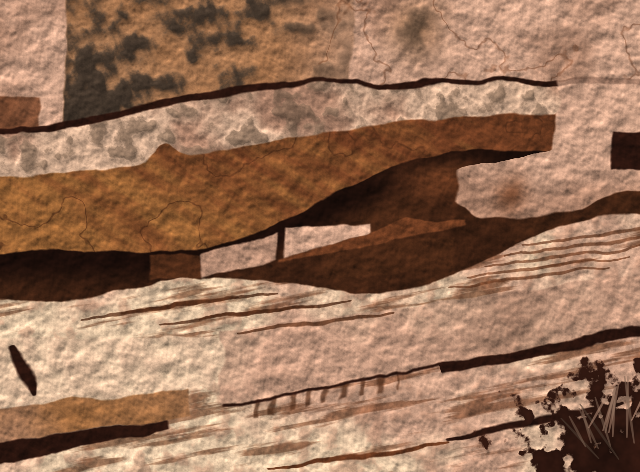
A WebGL 1 fragment shader for this texture:

```glsl
precision highp float;
// Sunlit sandstone: stained cliff, rounded overhang, shaded hollow and tilted beds.
// Layers are painted upward from the lowest beds, each bounded by a smooth curve
// in noise-warped coordinates; embossed noise gives the stone its grain.
uniform vec2 u_resolution;

const vec3 CREAM = vec3(.88, .76, .63);
const vec3 PINK = vec3(.78, .61, .51);
const vec3 DUSK = vec3(.64, .48, .39);
const vec3 OCHRE = vec3(.57, .37, .2);
const vec3 RUST = vec3(.38, .21, .12);
const vec3 DARK = vec3(.16, .08, .055);
const vec3 LICHEN = vec3(.25, .2, .16);
const float EDGE = .0025;
const float WARP = .022;
const float GRAIN = 1.5;
const float BED_SLOPE = .19;

vec3 col;
void paint(vec3 c, float mask) { col = mix(col, c, clamp(mask, 0., 1.)); }
float hash(vec2 p) {
  p = fract(p * vec2(.1031, .1137));
  p += dot(p, p.yx + 33.33);
  return fract((p.x + p.y) * p.x * 7.31);
}
float noise(vec2 p) {
  vec2 i = floor(p), f = fract(p);
  f *= f * (3. - 2. * f);
  return mix(mix(hash(i), hash(i + vec2(1, 0)), f.x),
             mix(hash(i + vec2(0, 1)), hash(i + 1.), f.x), f.y);
}
float fbm(vec2 p) {
  float sum = 0., amp = .5;
  for (int i = 0; i < 5; i++) {
    sum += amp * noise(p);
    p = mat2(1.6, 1.2, -1.2, 1.6) * p + 7.3;
    amp *= .5;
  }
  return sum;
}
float above(float v, float edge) { return smoothstep(-EDGE, EDGE, v - edge); }
float span(float v, float lo, float hi) { return above(v, lo) * above(hi, v); }
float bump(float v, float mid, float width) { v = (v - mid) / width; return exp(-v * v); }
float seam(vec2 p, vec2 a, vec2 d, float w) {
  float h = clamp(dot(p - a, d) / dot(d, d), 0., 1.);
  w *= .35 + 2.6 * h * (1. - h);
  return 1. - smoothstep(w * .5, w + .001, length(p - a - d * h));
}

void main() {
  vec2 uv = gl_FragCoord.xy / u_resolution, s = uv * vec2(1.355, 1);
  vec2 p = uv + WARP * (vec2(fbm(s * 13.), fbm(s * 13. + 40.)) - .48);
  float x = p.x, y = p.y;
  vec2 bed = vec2(s.x, s.y - BED_SLOPE * s.x);
  float broad = fbm(s * 5. + 11.), fine = fbm(s * 34. + 3.);
  float fissure = 1. - smoothstep(0., .02, abs(fbm(s * 8. + 70.) - .48));

  // Lower beds with thin seams
  col = mix(PINK, CREAM, smoothstep(.35, .65, broad + .2 - .35 * x));
  paint(DUSK, .55 * smoothstep(.5, .68, fine));
  float base = .049 + .26 * x;
  float slab = above(x, .345) * span(y, base, .23 + .19 * x);
  paint(mix(PINK, DUSK, .5 * broad + .1), .75 * slab);
  paint(RUST, (1. - slab) * .6 * smoothstep(.55, .68, fbm(bed * vec2(5, 48))));
  paint(DUSK * .85, .5 * slab * bump(x, .8, .07));
  for (int i = 0; i < 5; i++) {
    float k = float(i);
    vec2 a = vec2(.13 + .06 * k, .325 - .008 * k + .02 * mod(k, 2.));
    paint(RUST * .8, .8 * seam(p, a, vec2(.24, .045), .005));
    paint(RUST, .7 * seam(p, vec2(.7 + .03 * k, .39 + .023 * k), vec2(.25, .045), .004));
  }
  // Rubble and ledge shadows
  float blocks = smoothstep(.25, .45, abs(fract(x * 38. + 2. * broad) - .5));
  paint(RUST * .7, .7 * blocks * span(x, .38, .62) * span(y, base - .036, base));
  paint(DARK, above(x, .35) * span(y, base - mix(.006, .022, above(x, .69)), base));
  paint(DARK, seam(p, vec2(.7, .066), vec2(.27, .08), .01));
  paint(RUST, seam(p, vec2(.42, .01), vec2(.28, .05), .006));
  // Bright left slab, underside and cast shadow
  float lip = .137 + .13 * x, foot = .067 + .17 * x;
  paint(mix(CREAM, PINK, .6 * fine), span(y, lip, .285) * above(.352 - 6. * pow(abs(y - .24), 2.), x));
  paint(mix(DUSK, OCHRE, broad), span(y, foot, lip) * above(.3, x));
  paint(DARK, span(y, .02 + .27 * x, foot) * above(.26, x));
  paint(DARK, seam(p, vec2(.02, .265), vec2(.035, -.1), .012));

  // Shaded hollow with sunlit steps
  float ground = .364 + .045 * smoothstep(.1, .3, x) - .03 * bump(x, .58, .09)
    + .135 * smoothstep(.65, .95, x);
  float ceiling = .467 + .215 * smoothstep(.27, .74, x);
  vec3 hollow = mix(DARK * .65, RUST * .72, smoothstep(.02, .09, ceiling - y) * (.35 + .9 * broad));
  hollow = mix(hollow, RUST, bump(x, .69, .07) * bump(y, .62, .04));
  paint(hollow, above(y, ground));
  paint(RUST * .72, span(x, .51, .71) * span(y, .36 + .1 * x, .441 + .08 * x));
  float tread = .25 + .45 * x;
  paint(RUST * 1.1, span(x, .44, .73) * span(y, .325 + .27 * x, min(tread, .535)));
  paint(RUST * .8, span(x, .234, .312) * span(y, .408, .46));
  paint(mix(DUSK, PINK, broad), span(x, .312, .437) * span(y, .31 + .32 * x, .353 + .352 * x));
  paint(PINK, span(x, .45, .58) * span(y, tread, .474 + .1 * x));

  // Overhang underside and right boulder
  float streak = fbm(vec2(s.x - s.y, s.x + s.y * 1.6) * vec2(6, 22));
  vec3 under = mix(OCHRE, RUST * 1.08, clamp(1.1 * x + 1.6 * streak + 1.2 * y - 1.45, 0., 1.));
  paint(mix(under, RUST * .75, .55 * fissure), above(y, ceiling));
  float keel = .578 + .055 * smoothstep(.82, 1., x) - .04 * smoothstep(.7, .76, x);
  vec3 boulder = mix(DUSK, PINK, smoothstep(0., .14, y - keel + .3 * broad - .13));
  boulder = mix(boulder, RUST, .75 * bump(x, .8, .025) * bump(y, .59, .04));
  paint(boulder, above(y, keel) * above(x, .715 + .15 * smoothstep(.635, .69, y)));
  paint(DARK, above(x, .958) * span(y, .64, .72));

  // Sunlit lip
  float brow = .62 + .135 * smoothstep(-.05, .8, x) + .035 * bump(x, .26, .025);
  vec3 face = mix(DUSK, mix(PINK, CREAM, .4), smoothstep(.35, .6, broad + .25 * fine));
  face = mix(face, LICHEN * 1.5, .6 * smoothstep(.5, .62, fine));
  paint(face, above(y, brow) * above(.875 - 9. * pow(abs(y - .79), 2.), x));

  // Upper cliff, stains and crack
  float crack = .718 + .112 * smoothstep(-.05, .52, x) - .014 * bump(x, .6, .05);
  float stain = span(x, .105, .55) * (1. - .6 * smoothstep(.4, .55, x));
  stain += .7 * bump(x, .65, .04) * bump(y, .94, .06);
  vec3 cliff = mix(DUSK, PINK, smoothstep(.2, .5, broad));
  cliff = mix(cliff, OCHRE, .6 * stain);
  cliff = mix(cliff, LICHEN, stain * smoothstep(.42, .58, .55 * (broad + fine)));
  cliff = mix(cliff, RUST, .8 * above(.06, x) * above(.795, y) + .4 * fissure * above(x, .5));
  paint(cliff, above(y, crack));
  float gap = .004 + .009 * noise(vec2(x * 14., 2));
  paint(DARK, span(y, crack - gap, crack + .004) * (1. - .7 * above(x, .87)));

  // Embossed grain
  float relief = fine - fbm((s + vec2(-.003, .006)) * 34. + 3.);
  col *= 1. + GRAIN * relief + .3 * (fbm(bed * vec2(60, 130)) - .48);

  // Dry bush
  paint(DARK * (.5 + fine), smoothstep(.07, .17, fine - 2.6 * length(uv - vec2(.97, .04))));
  for (int i = 0; i < 14; i++) {
    float r = hash(vec2(i, 5)), t = hash(vec2(i, 19));
    vec2 root = vec2(.91 + .09 * r, .02 + .09 * t);
    paint(mix(LICHEN, PINK, t), .6 * seam(uv, root, vec2(.12 * t - .07, .06 + .09 * r), .0022));
  }
  gl_FragColor = vec4(clamp(col, 0., 1.), 1);
}
```
